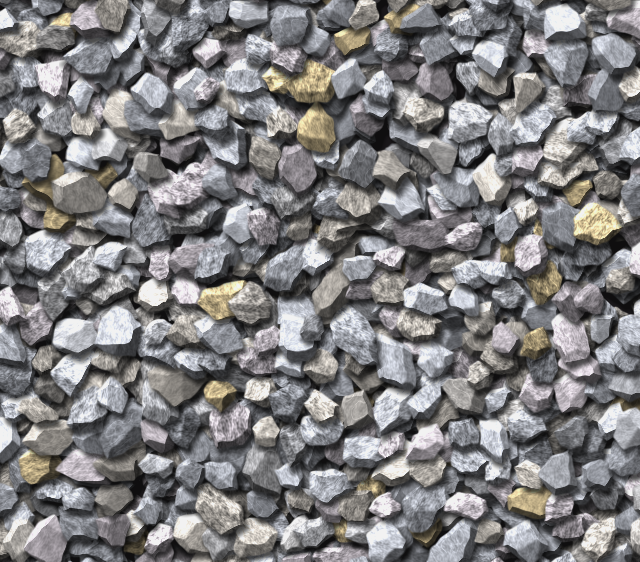
Write a WebGL 1 fragment shader that draws this texture.

```glsl
precision highp float;
// Crushed grey gravel in hard sunlight: layers of jittered convex stones,
// each cut by random planes into lit facets, painted from the bottom up
// with a soft shadow cast by every stone on whatever lies beneath it.

uniform vec2 u_resolution;

const float TAU = 6.2831853;
const float CELL = 0.062;      // stone spacing, in canvas heights
const int LAYERS = 4;
const int SIDES = 7;
const vec3 SUN = vec3(-0.33, 0.66, 0.67);
const vec3 GAP_COLOR = vec3(0.10, 0.09, 0.10);
const vec3 COOL = vec3(0.97, 0.99, 1.04);
const vec3 WARM = vec3(1.03, 1.00, 0.96);
const vec3 MAUVE = vec3(1.02, 0.98, 1.02);
const vec3 OCHRE = vec3(1.08, 0.98, 0.76);

float hash(vec2 p) {
  vec3 q = fract(p.xyx * 0.1031);
  q += dot(q, q.yzx + 33.33);
  return fract((q.x + q.y) * q.z);
}

vec2 direction(float angle) {
  return vec2(cos(angle), sin(angle));
}

float cornerSlope(vec2 corner, vec2 offset) {
  return dot(direction(TAU * hash(corner)), offset);
}

float gradientNoise(vec2 p) {
  vec2 i = floor(p), f = fract(p);
  vec2 u = f * f * f * (f * (f * 6.0 - 15.0) + 10.0);
  vec2 e = vec2(1.0, 0.0);
  float low = mix(cornerSlope(i, f), cornerSlope(i + e, f - e), u.x);
  float high = mix(cornerSlope(i + e.yx, f - e.yx), cornerSlope(i + 1.0, f - 1.0), u.x);
  return mix(low, high, u.y);
}

float smoothMax(float a, float b, float k) {
  float h = max(k - abs(a - b), 0.0) / k;
  return max(a, b) + 0.25 * h * h * k;
}

// Facet gradient in xy, signed distance to the outline in z.
vec3 stoneShape(vec2 p, vec2 id, float radius, float blur) {
  vec2 tilt = 0.45 * hash(id + 3.7) * direction(TAU * hash(id + 5.3));
  vec2 gradient = tilt;
  float height = 0.3 * radius + dot(tilt, p);
  float outline = -radius;
  float turn = hash(id + 8.9);
  for (int i = 0; i < SIDES; i++) {
    vec2 key = id + float(i) * vec2(7.31, 3.17);
    vec2 side = direction((float(i) + turn + 0.8 * hash(key)) * TAU / float(SIDES));
    float edge = dot(p, side) - radius * mix(0.74, 1.12, hash(key + 11.7));
    float slope = mix(0.4, 1.9, hash(key + 23.1));
    float facet = -edge * slope;
    gradient = mix(gradient, -side * slope, smoothstep(-blur, blur, height - facet));
    height = min(height, facet);
    outline = smoothMax(outline, edge, 0.12 * radius);
  }
  return vec3(gradient, outline);
}

// Mineral colour with mottling and occasional pale veins.
vec3 stoneColor(vec2 p, vec2 id) {
  float kind = hash(id + 41.3);
  vec3 tint = mix(COOL, WARM, smoothstep(0.35, 0.65, kind));
  tint = mix(tint, MAUVE, step(0.8, kind));
  tint = mix(tint, OCHRE, step(0.955, kind));
  vec2 axis = direction(TAU * hash(id + 17.9));
  vec2 q = vec2(dot(p, axis), 1.6 * dot(p, vec2(-axis.y, axis.x))) + id * 5.37;
  float mottle = 0.35 * gradientNoise(q * 2.7) + 0.32 * gradientNoise(q * 6.1)
               + 0.3 * gradientNoise(q * 12.7);
  float vein = 1.0 - smoothstep(0.0, 0.07, abs(gradientNoise(q * 1.9 + 9.0)));
  float tone = mix(0.58, 1.0, hash(id + 29.3));
  tone *= 1.0 + mottle * mix(0.4, 1.5, hash(id + 31.1));
  return tint * (tone + 0.1 * vein * step(0.6, hash(id + 37.7)));
}

float sunlight(vec2 gradient) {
  vec3 normal = normalize(vec3(-gradient, 1.0));
  return 0.27 + 0.9 * max(dot(normal, SUN), 0.0);
}

vec3 paintLayer(vec3 color, vec2 uv, float layer, float pixel) {
  vec2 p = uv / CELL + layer * vec2(17.37, 29.61);
  float shade = mix(0.65, 1.0, layer / float(LAYERS - 1));
  for (int j = -1; j <= 1; j++) {
    for (int i = -1; i <= 1; i++) {
      vec2 id = floor(p) + vec2(float(i), float(j));
      vec2 jitter = vec2(hash(id + 0.7), hash(id + 53.9));
      vec2 local = p - id - mix(vec2(0.15), vec2(0.85), jitter);
      if (dot(local, local) > 1.15) continue;

      // Elongate along a random axis, keeping the light direction fixed.
      vec2 axis = direction(TAU * hash(id + 61.3));
      float squeeze = 0.3 * hash(id + 67.1);
      float radius = mix(0.37, 0.62, hash(id + 71.9));
      vec2 q = local - axis * dot(local, axis) * squeeze;
      vec2 s = local + 0.22 * SUN.xy;
      s -= axis * dot(s, axis) * squeeze;

      float shadow = 1.0 - smoothstep(-0.10, 0.12, stoneShape(s, id, radius, pixel).z);
      color *= 1.0 - 0.68 * shadow;
      vec3 shape = stoneShape(q, id, radius, pixel);
      float cover = 1.0 - smoothstep(-pixel, pixel, shape.z);
      if (cover > 0.0) {
        vec3 lit = stoneColor(local, id) * sunlight(shape.xy) * shade;
        color = mix(color, min(lit, vec3(0.95)), cover);
      }
    }
  }
  return color;
}

void main() {
  vec2 uv = gl_FragCoord.xy / u_resolution.y;
  float pixel = 1.0 / (u_resolution.y * CELL);
  // Broad bending hides the grid; fine bending chips the outlines.
  uv += 0.03 * vec2(gradientNoise(uv * 4.0), gradientNoise(uv * 4.0 + 31.0));
  uv += 0.004 * vec2(gradientNoise(uv * 47.0), gradientNoise(uv * 47.0 + 83.0));
  vec3 color = GAP_COLOR;
  for (int layer = 0; layer < LAYERS; layer++) {
    color = paintLayer(color, uv, float(layer), pixel);
  }
  gl_FragColor = vec4(max(color, 0.6 * GAP_COLOR), 1.0);
}
```
